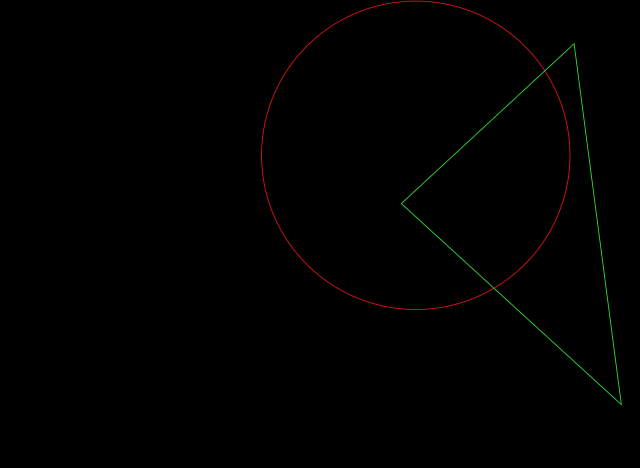
This background is drawn by a Shadertoy shader. Its source:

```glsl
const vec3 BACKGROUND = vec3(0.0);
const vec3 CIRCLE_RED = vec3(0.90, 0.08, 0.09);
const vec3 TRIANGLE_GREEN = vec3(0.20, 0.90, 0.22);
const float LINE_WIDTH = 0.00178;

float circleOutline(vec2 p, vec2 center, float radius) {
    return abs(length(p - center) - radius);
}

float segmentDistance(vec2 p, vec2 a, vec2 b) {
    vec2 ap = p - a;
    vec2 ab = b - a;
    return length(ap - ab * clamp(dot(ap, ab) / dot(ab, ab), 0.0, 1.0));
}

float triangleOutline(vec2 p, vec2 a, vec2 b, vec2 c) {
    return min(segmentDistance(p, a, b),
               min(segmentDistance(p, b, c), segmentDistance(p, c, a)));
}

// Share of a pixel-wide window covered by a stroke at the given distance
float strokeCoverage(float dist, float width, float pixel) {
    float inner = max(dist - 0.5 * pixel, -0.5 * width);
    float outer = min(dist + 0.5 * pixel, 0.5 * width);
    return clamp((outer - inner) / pixel, 0.0, 1.0);
}

void mainImage(out vec4 fragColor, in vec2 fragCoord) {
    // Canvas height is one unit
    vec2 p = fragCoord / iResolution.y;
    float pixel = 1.0 / iResolution.y;

    float circle = circleOutline(p, vec2(0.8884, 0.6682), 0.3295);
    float triangle = triangleOutline(p, vec2(1.2267, 0.9065),
                                     vec2(0.8575, 0.5650), vec2(1.3277, 0.1354));

    // Green triangle over the red circle
    vec3 color = mix(BACKGROUND, CIRCLE_RED, strokeCoverage(circle, LINE_WIDTH, pixel));
    color = mix(color, TRIANGLE_GREEN, strokeCoverage(triangle, LINE_WIDTH, pixel));
    fragColor = vec4(color, 1.0);
}
```
